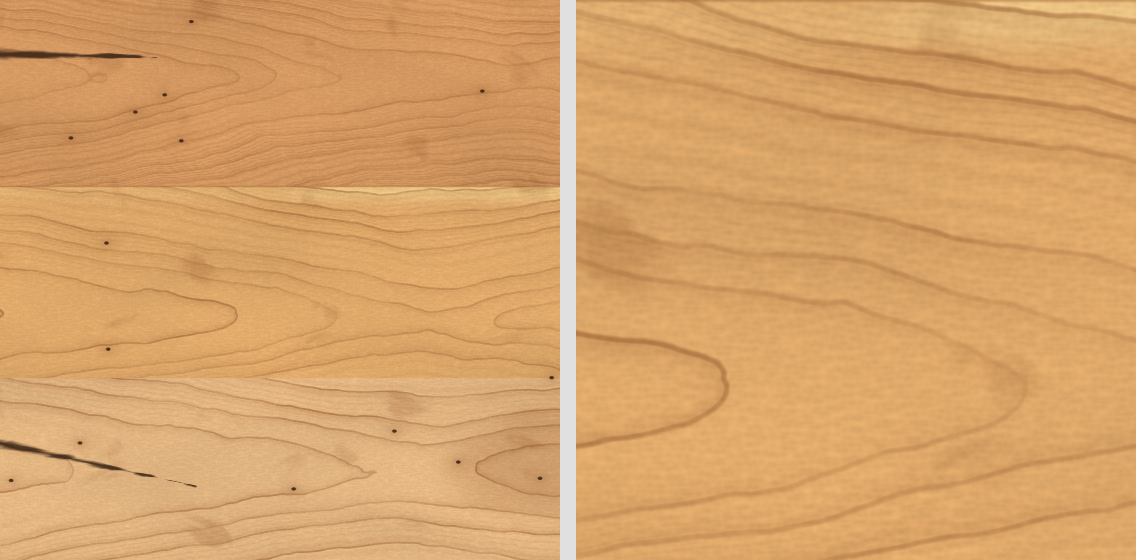
Left, the full canvas; right, a detail of the centre.
A WebGL 1 fragment shader for this texture:

```glsl
precision highp float;
uniform vec2 u_resolution;

const vec3 LATEWOOD = vec3(0.58, 0.35, 0.18);
const vec3 SAPWOOD = vec3(0.95, 0.80, 0.54);
const vec3 HEARTWOOD = vec3(0.77, 0.57, 0.38);
const vec3 CHAR = vec3(0.20, 0.12, 0.07);
const float UPPER_SEAM = 0.667;
const float LOWER_SEAM = 0.325;

vec2 hash2(vec2 p) {
  vec2 q = vec2(dot(p, vec2(127.1, 311.7)), dot(p, vec2(269.5, 183.3)));
  return fract(sin(q) * 43758.55);
}

// Layered, folded sines, roughly -1 to 1
float waves(vec2 p, float seed) {
  float sum = 0.0;
  float amp = 0.5;
  for (int i = 0; i < 5; i++) {
    p += 0.45 * sin(p.yx * 1.1 + seed + vec2(0.0, 1.7));
    sum += amp * sin(p.x + seed) * cos(p.y - seed);
    p = mat2(1.45, 1.05, -1.05, 1.45) * p + 2.3;
    amp *= 0.52;
  }
  return sum;
}

// Cellular noise: x = distance to nearest point, y = its random value
vec2 cells(vec2 p) {
  vec2 base = floor(p);
  vec2 best = vec2(9.0, 0.0);
  for (int j = -1; j <= 1; j++) {
    for (int i = -1; i <= 1; i++) {
      vec2 cell = base + vec2(float(i), float(j));
      float d = length(cell + hash2(cell) - p);
      if (d < best.x) best = vec2(d, hash2(cell + 37.0).x);
    }
  }
  return best;
}

// Growth rings as nested arches; plank = heart y, saddle x, ring rate, seed
float ringPhase(vec2 p, vec4 plank) {
  float dy = p.y - plank.x;
  float dx = p.x - plank.y;
  float v = sqrt(dy * dy + 0.0007) - 0.16 * sqrt(dx * dx + 0.006);
  v += 0.020 * waves(p * vec2(5.0, 6.0), plank.w);
  v += 0.012 * waves(p * vec2(13.0, 19.0), plank.w + 4.0);
  float phase = v * plank.z + plank.w;
  return phase + 0.35 * sin(phase * 1.7);
}

// x = ring line strength, y = faint lines between the rings
vec2 rings(vec2 p, vec4 plank) {
  float e = 0.001;
  float phase = ringPhase(p, plank);
  vec2 slope = vec2(ringPhase(p + vec2(e, 0.0), plank),
                    ringPhase(p + vec2(0.0, e), plank)) - phase;
  float rate = max(length(slope) / e, plank.z * 0.12);
  float t = fract(phase);
  float inner = (1.0 - t) / rate;
  float line = 1.0 - smoothstep(0.0004, 0.0030, min(t / rate, inner));
  float fade = exp(-inner / 0.008) * smoothstep(0.0, 0.002, inner);
  float strength = 0.45 + 0.55 * hash2(vec2(floor(phase + 0.5), plank.w)).x;
  strength *= 0.8 + 0.5 * waves(p * vec2(14.0, 20.0), plank.w + 9.0);
  float faint = pow(0.5 + 0.5 * sin(phase * 25.0), 3.0);
  faint *= smoothstep(0.03, 0.13, abs(p.y - plank.x));
  return vec2(max(line, 0.5 * fade) * strength, faint);
}

// Tapering split from a to b
float crack(vec2 p, vec2 a, vec2 b, float width) {
  vec2 ab = b - a;
  float t = clamp(dot(p - a, ab) / dot(ab, ab), 0.0, 1.0);
  float d = length(p - a - ab * t) + 0.004 * waves(p * vec2(40.0, 190.0), 2.0);
  float r = width * (1.0 - t);
  return 1.0 - smoothstep(r * 0.2, r + 0.002, d);
}

void main() {
  vec2 p = gl_FragCoord.xy / u_resolution;

  // Three planks
  float upper = smoothstep(-0.001, 0.001, p.y - UPPER_SEAM);
  float lower = 1.0 - smoothstep(-0.002, 0.002, p.y - LOWER_SEAM);
  vec4 plank = vec4(0.434, 0.74, 27.0, 3.1);
  if (p.y > UPPER_SEAM) plank = vec4(0.863, 0.93, 36.0, 1.4);
  if (p.y < LOWER_SEAM) plank = vec4(0.160, 0.77, 21.0, 6.2);
  vec3 color = mix(vec3(0.880, 0.667, 0.420), vec3(0.842, 0.607, 0.388), upper);
  color = mix(color, vec3(0.895, 0.719, 0.512), lower);

  // Broad tone, dark heart and pale sapwood
  color *= 1.0 + 0.045 * waves(p * vec2(7.0, 15.0), 5.0);
  float heart = length((p - vec2(1.0, 0.17)) * vec2(1.0, 2.0));
  heart += 0.04 * waves(p * vec2(12.0, 20.0), 8.0);
  color = mix(color, HEARTWOOD, 0.6 * lower * (1.0 - smoothstep(0.12, 0.25, heart)));
  float depth = UPPER_SEAM - p.y + 0.008 * waves(p * vec2(9.0, 40.0), 1.0);
  float sap = (1.0 - smoothstep(0.012, 0.040, depth)) * (1.0 - upper);
  color = mix(color, SAPWOOD, sap * mix(0.3, 0.85, smoothstep(0.48, 0.58, p.x)));

  // Ring lines and smudges
  vec2 ring = rings(p, plank);
  float smudge = smoothstep(0.42, 0.75, waves(p * vec2(17.0, 27.0), 11.0));
  color = mix(color, LATEWOOD, clamp(0.62 * ring.x, 0.0, 0.8));
  color = mix(color, LATEWOOD, (0.08 + 0.08 * upper) * ring.y + 0.22 * smudge);

  // Fibres and pores
  float fibre = cells(p * vec2(65.0, 280.0)).x - 0.5;
  float pore = cells(p * 210.0).x - 0.5;
  color *= 1.0 + 0.06 * fibre + 0.05 * pore;

  // Seams, splits and specks
  float seam = 1.0 - smoothstep(0.0005, 0.0025, abs(p.y - UPPER_SEAM));
  color = mix(color, LATEWOOD, 0.35 * seam);
  float split = crack(p, vec2(-0.03, 0.904), vec2(0.28, 0.898), 0.011);
  split = max(split, crack(p, vec2(-0.03, 0.215), vec2(0.35, 0.132), 0.009));
  vec2 speck = cells(p * vec2(5.0, 7.0) + 2.6);
  float dotMark = (1.0 - smoothstep(0.012, 0.028, speck.x)) * step(0.6, speck.y);
  float halo = exp(-speck.x * 16.0) * step(0.6, speck.y);
  color = mix(color, LATEWOOD, 0.35 * halo);
  color = mix(color, CHAR, 0.85 * max(split, dotMark));

  gl_FragColor = vec4(color, 1.0);
}
```
